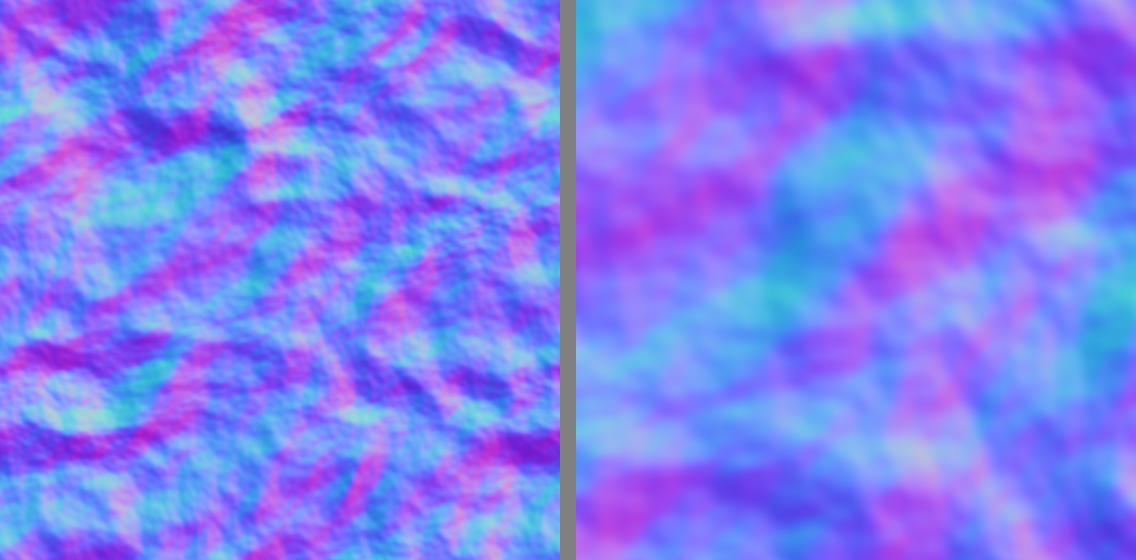
Left: the whole. Right: its middle third, enlarged.
A three.js fragment shader for this texture map:

```glsl
// Tileable tangent-space normal map of a rough, creased rock surface.
// A height field sums octaves of skewed gradient noise, the broad ones folded
// into ridges; its slopes give the normal, which is packed into colour.

#define OCTAVES 5
#define RIDGED_OCTAVES 2
#define BASE_HEIGHT 0.135
#define GAIN 0.33
#define RIDGE_SOFTNESS 0.10
#define WARP 0.035
#define SLOPE_STEP 0.0026
#define SEED 41.0

varying vec2 vUv;

// Lattice steps across one tile; the lean fades out in the finer octaves.
vec2 tileRight(float scale) { return vec2(4.0 * scale - 1.0, -1.0); }
vec2 tileUp(float scale) { return vec2(0.0, 4.0 * scale); }

float hash(vec2 p) {
  vec3 q = fract(p.xyx * 0.1031);
  q += dot(q, q.yzx + 33.33);
  return fract((q.x + q.y) * q.z);
}

// Brings a lattice cell back into the first tile, so the edges join.
vec2 wrapCell(vec2 cell, float scale) {
  vec2 right = tileRight(scale);
  cell -= floor((cell.x + 0.5) / right.x) * right;
  cell.y = mod(cell.y + 0.5, tileUp(scale).y) - 0.5;
  return floor(cell + 0.5);
}

// Contribution of one lattice corner: a random unit gradient.
float corner(vec2 cell, vec2 offset, float scale, float seed) {
  vec2 id = wrapCell(cell, scale);
  float angle = 6.2831853 * hash(id + seed * vec2(7.13, 3.71));
  return dot(vec2(cos(angle), sin(angle)), offset);
}

float gradientNoise(vec2 uv, float scale, float seed) {
  vec2 p = uv.x * tileRight(scale) + uv.y * tileUp(scale);
  vec2 cell = floor(p);
  vec2 f = p - cell;
  vec2 w = f * f * f * (f * (f * 6.0 - 15.0) + 10.0);
  vec2 e = vec2(1.0, 0.0);
  float low = mix(corner(cell, f, scale, seed),
                  corner(cell + e.xy, f - e.xy, scale, seed), w.x);
  float high = mix(corner(cell + e.yx, f - e.yx, scale, seed),
                   corner(cell + e.xx, f - e.xx, scale, seed), w.x);
  return mix(low, high, w.y);
}

float surfaceHeight(vec2 uv) {
  // Bend the broad shapes so that ridges wander.
  uv += WARP * vec2(gradientNoise(uv, 1.0, SEED + 20.0),
                    gradientNoise(uv, 1.0, SEED + 30.0));
  float height = 0.0;
  float amplitude = BASE_HEIGHT;
  float scale = 1.0;
  for (int i = 0; i < OCTAVES; i++) {
    float n = gradientNoise(uv, scale, SEED + float(i));
    // Fold the broad octaves: sharp crests over rounded hollows.
    if (i < RIDGED_OCTAVES) n = -sqrt(n * n + RIDGE_SOFTNESS * RIDGE_SOFTNESS);
    height += amplitude * n;
    amplitude *= GAIN;
    scale *= 2.0;
  }
  return height;
}

void main() {
  // Central differences give the slope, which also softens the finest grain.
  vec2 e = vec2(SLOPE_STEP, 0.0);
  vec2 slope = vec2(surfaceHeight(vUv + e.xy) - surfaceHeight(vUv - e.xy),
                    surfaceHeight(vUv + e.yx) - surfaceHeight(vUv - e.yx));
  slope /= 2.0 * SLOPE_STEP;

  vec3 normal = normalize(vec3(-slope, 1.0));
  gl_FragColor = vec4(normal * 0.5 + 0.5, 1.0);
}
```
